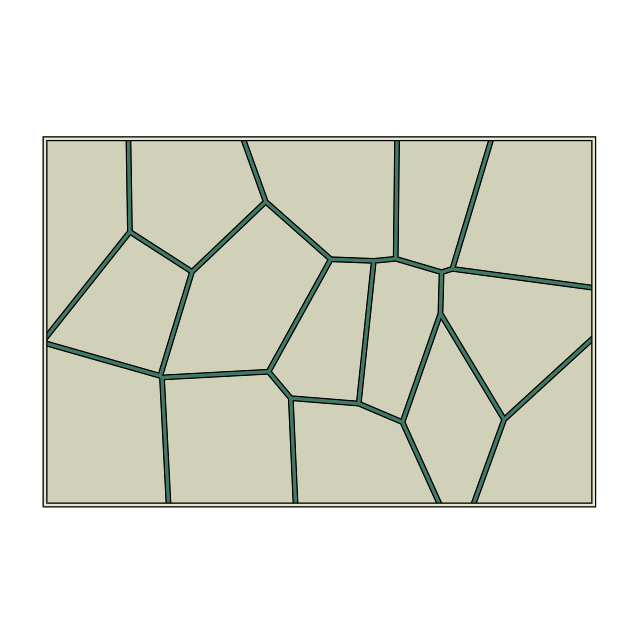
Reproduce this pattern procedurally as a three.js fragment shader.

```glsl
#define COLUMNS 5
#define ROWS 3
#define JITTER 0.96
#define SEED 7.0
#define FRAME_CENTER vec2(0.49902, 0.49707)
#define FRAME_HALF vec2(0.43164, 0.28906)
#define FRAME_GAP 0.00586
#define FRAME_LINE 0.00098
#define ROAD_HALF 0.0026
#define ROAD_OUTLINE 0.0020
#define SOFTNESS 0.0013

varying vec2 vUv;

const vec3 PAPER = vec3(1.0);
const vec3 LAND = vec3(0.82, 0.82, 0.73);
const vec3 MARGIN = vec3(0.91, 0.89, 0.80);
const vec3 INK = vec3(0.0);
const vec3 ROAD = vec3(0.25, 0.48, 0.40);

vec2 hash2(vec2 p) {
  vec2 q = vec2(dot(p, vec2(127.1, 311.7)), dot(p, vec2(269.5, 183.3)));
  return fract(sin(q + SEED) * 43758.5453);
}

// Coverage of the region where the signed distance is negative
float fill(float d) {
  return clamp(0.5 - d / SOFTNESS, 0.0, 1.0);
}

float boxDistance(vec2 p, vec2 halfSize) {
  vec2 d = abs(p) - halfSize;
  return length(max(d, 0.0)) + min(max(d.x, d.y), 0.0);
}

// Jittered cell centre, relative to the middle of the frame
vec2 sitePosition(int column, int row) {
  vec2 cell = vec2(float(column), float(row));
  vec2 offset = 0.5 + JITTER * (hash2(cell) - 0.5);
  vec2 grid = vec2(float(COLUMNS), float(ROWS));
  return ((cell + offset) / grid * 2.0 - 1.0) * (FRAME_HALF - FRAME_GAP);
}

// Exact distance to the nearest border between cells
float borderDistance(vec2 p) {
  vec2 nearest = vec2(0.0);
  float best = 10.0;
  for (int row = 0; row < ROWS; row++) {
    for (int column = 0; column < COLUMNS; column++) {
      vec2 site = sitePosition(column, row);
      float d = distance(p, site);
      if (d < best) {
        best = d;
        nearest = site;
      }
    }
  }

  float border = 10.0;
  for (int row = 0; row < ROWS; row++) {
    for (int column = 0; column < COLUMNS; column++) {
      vec2 site = sitePosition(column, row);
      vec2 across = site - nearest;
      float span = length(across);
      if (span > 0.0001) {
        border = min(border, dot(0.5 * (site + nearest) - p, across / span));
      }
    }
  }
  return border;
}

void main() {
  vec2 p = vUv - FRAME_CENTER;
  float outer = boxDistance(p, FRAME_HALF);
  float inner = boxDistance(p, FRAME_HALF - FRAME_GAP);
  float border = borderDistance(p);

  // Outlined roads between the cells
  vec3 plan = mix(LAND, INK, fill(border - ROAD_HALF - ROAD_OUTLINE));
  plan = mix(plan, ROAD, fill(border - ROAD_HALF));

  // Page, margin and clipped plan
  vec3 color = mix(PAPER, MARGIN, fill(outer));
  color = mix(color, plan, fill(inner));

  // Double frame
  color = mix(color, INK, fill(abs(outer) - FRAME_LINE));
  color = mix(color, INK, fill(abs(inner) - FRAME_LINE));

  gl_FragColor = vec4(color, 1.0);
}
```
